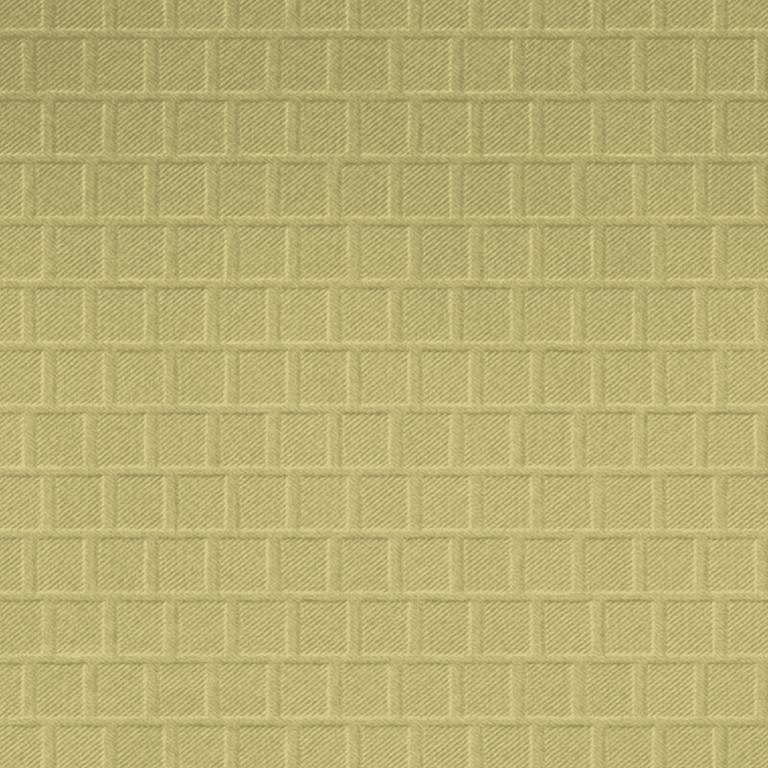
Reproduce this texture procedurally as a WebGL 2 fragment shader.

```glsl
#version 300 es
precision highp float;
// Embossed olive-gold twill: offset rows of raised squares, each with a pale
// right and lower ridge and a shaded top and left edge. Diagonal ribs fill the
// squares, a finer weave fills the gaps; soft noise adds wear and shading.

uniform vec2 u_resolution;
out vec4 outColor;

// Layout, in canvas widths, measured from the upper left corner
const vec2 PITCH = vec2(0.0795, 0.0814);
const vec2 FIRST = vec2(0.0480, 0.0498);
const vec2 SQUARE = vec2(0.0628, 0.0712);
const float ROW_SHIFT = 0.32;       // shift of odd rows, in pitches
const float WOBBLE = 0.0009;        // unevenness of the woven edges

// Weave and relief
const float RIB_PERIOD = 0.0056;
const vec2 RIB_NORMAL = vec2(0.62, 0.78);
const float RIB_DEPTH = 0.060;
const float GAP_DEPTH = 0.018;
const float RIDGE_WIDTH = 0.0022;
const float RIDGE_LIGHT = 0.095;
const float SHADE_WIDTH = 0.0028;
const float SHADE_DEPTH = 0.095;
const float GRAIN = 0.095;

// Colours
const vec3 SHADOW = vec3(0.62, 0.58, 0.37);
const vec3 CLOTH = vec3(0.73, 0.685, 0.455);
const vec3 LIGHT = vec3(0.82, 0.77, 0.54);
const float TAU = 6.28319;

float hash(vec2 p) {
    return fract(sin(dot(p, vec2(127.1, 311.7))) * 43758.5453);
}

float noise(vec2 p) {
    vec2 i = floor(p), f = fract(p);
    f = f * f * (3.0 - 2.0 * f);
    return mix(mix(hash(i), hash(i + vec2(1, 0)), f.x),
               mix(hash(i + vec2(0, 1)), hash(i + vec2(1, 1)), f.x), f.y);
}

// Soft line of a given width around d = 0
float softLine(float d, float width) {
    return exp(-d * d / (width * width));
}

// Coverage of the interval [0, size] with softened ends
float span(float x, float size, float soft) {
    return smoothstep(-soft, soft, x) * smoothstep(-soft, soft, size - x);
}

void main() {
    vec2 uv = gl_FragCoord.xy / u_resolution;
    vec2 p = vec2(uv.x, 1.0 - uv.y);
    float soft = max(0.0015, 1.0 / u_resolution.y);

    // Offset rows of squares, with slightly wavering edges
    vec2 waver = vec2(noise(p * 60.0), noise(p * 60.0 + 31.0)) - 0.5;
    vec2 q = p - FIRST + waver * 2.0 * WOBBLE;
    float row = floor(q.y / PITCH.y + 0.07);
    q.x -= mod(row, 2.0) * ROW_SHIFT * PITCH.x;
    float column = floor(q.x / PITCH.x + 0.1);
    vec2 id = vec2(column, row);
    vec2 local = q - id * PITCH;

    float insideX = span(local.x, SQUARE.x, soft);
    float insideY = span(local.y, SQUARE.y, soft);
    float inside = insideX * insideY;

    // Diagonal ribs in the squares, finer opposing weave in the gaps
    float bend = (noise(p * 90.0) - 0.5) * 1.4;
    float rib = sin(TAU * dot(p, RIB_NORMAL) / RIB_PERIOD + bend);
    float gapWeave = sin(TAU * dot(p, vec2(0.6, -0.8)) / (RIB_PERIOD * 0.85) - bend);
    float ribStrength = 0.7 + 0.6 * noise(p * 45.0 + 7.0);
    float tone = mix(GAP_DEPTH * gapWeave, RIB_DEPTH * rib * ribStrength - 0.008, inside);

    // Pale ridges on the right and lower edges
    float edgeWear = 0.7 + 0.6 * noise(p * 35.0 + 19.0);
    float rightRidge = softLine(local.x - SQUARE.x + 0.0015, RIDGE_WIDTH) * insideY;
    float lowerRidge = softLine(local.y - SQUARE.y + 0.001, RIDGE_WIDTH) * mix(0.45, 1.0, insideX);
    float leftRidge = softLine(local.x - 0.002, RIDGE_WIDTH * 0.7) * insideY * 0.3;
    tone += RIDGE_LIGHT * edgeWear * max(max(rightRidge, lowerRidge), leftRidge);

    // Shaded upper and left edges
    float topShade = softLine(local.y, SHADE_WIDTH * 0.8) * mix(0.3, 1.0, insideX);
    float leftShade = softLine(local.x + 0.003, SHADE_WIDTH) * insideY * 0.55;
    tone -= SHADE_DEPTH * edgeWear * max(topShade, leftShade);

    // Fine grain, per-square variation and broad blotches
    tone += GRAIN * (noise(p * 380.0) - 0.5);
    tone += 0.012 * (hash(id + 50.0) - 0.5) * inside;
    tone += 0.020 * (noise(p * 5.0 + 3.0) - 0.5);

    // Faint pale scuffs, mostly toward the lower left
    float scuff = smoothstep(0.72, 0.95, noise(p * vec2(9.0, 45.0) + 11.0));
    tone += 0.025 * scuff * smoothstep(0.7, 0.1, p.x) * smoothstep(0.45, 0.9, p.y);

    // Broad light: dimmer at the top and in the upper left corner
    tone += mix(-0.036, 0.022, smoothstep(0.0, 0.6, p.y));
    tone -= 0.025 * smoothstep(0.35, 0.0, length(p));

    // Shade through the cloth colour, toward shadow or light
    vec3 color = mix(CLOTH, LIGHT, clamp(tone / 0.09, 0.0, 1.3));
    color = mix(color, SHADOW, clamp(-tone / 0.10, 0.0, 1.3));
    outColor = vec4(color, 1.0);
}
```
